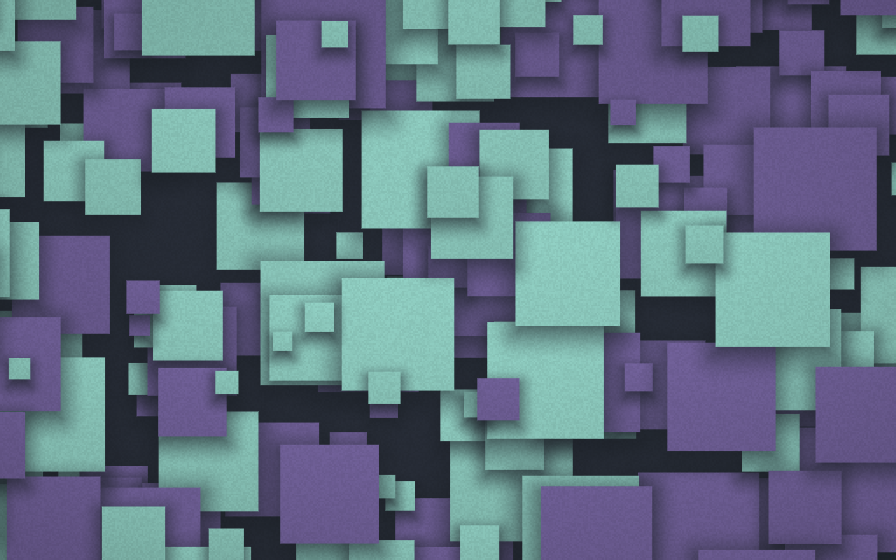
A Shadertoy shader for this background:

```glsl
// Stacked paper squares in teal and violet, each casting a soft shadow.
// Jittered grids are painted back to front; every square first darkens
// what lies beneath it, then covers it. Grain and a vignette finish it.

vec4 hash4(vec3 p) {
    vec4 q = fract(p.xyzx * vec4(0.1031, 0.1030, 0.0973, 0.1099));
    q += dot(q, q.wzxy + 33.33);
    return fract((q.xxyz + q.yzzw) * q.zywx);
}

float boxDistance(vec2 p, float halfSide) {
    vec2 d = abs(p) - halfSide;
    return length(max(d, 0.0)) + min(max(d.x, d.y), 0.0);
}

// Paints one layer of squares; depth runs from 0 (back) to 1 (front).
vec3 paintLayer(vec3 color, vec2 p, float layer, float depth) {
    const float cellSize = 0.26;
    const vec3 shadowColor = vec3(0.12, 0.14, 0.17);
    float pixel = 1.0 / iResolution.y;
    vec2 shift = hash4(vec3(layer, 7.0, 3.0)).xy;
    vec2 grid = p / cellSize + shift + 20.0;
    vec2 cell = floor(grid);

    for (int j = -1; j <= 1; j++)
    for (int i = -1; i <= 1; i++) {
        vec2 id = cell + vec2(i, j);
        vec4 place = hash4(vec3(id, layer * 5.0 + 1.0));
        vec4 look = hash4(vec3(id, layer * 5.0 + 3.0));
        if (look.x > mix(0.95, 0.65, depth)) continue;

        vec2 local = (grid - id - place.xy) * cellSize;
        float halfSide = mix(0.015, 0.112, pow(place.z, 1.15));

        // Shadow falls slightly downwards and widens with the square
        float blur = 0.02 + 0.35 * halfSide;
        float shadowDistance = boxDistance(local + vec2(0.0, 0.012), halfSide);
        float shadow = 1.0 - smoothstep(-blur, blur, shadowDistance);
        color = mix(color, shadowColor, 0.85 * shadow);

        // Flat paper face, lit a little more towards its top
        float isTeal = step(look.y, mix(0.42, 0.62, depth));
        vec3 face = mix(vec3(0.42, 0.36, 0.57), vec3(0.53, 0.76, 0.715), isTeal);
        face *= 0.96 + 0.06 * look.z + 0.02 * local.y / halfSide;
        float cover = clamp(0.5 - boxDistance(local, halfSide) / pixel, 0.0, 1.0);
        color = mix(color, face, cover);
    }
    return color;
}

void mainImage(out vec4 fragColor, in vec2 fragCoord) {
    const int layerCount = 9;
    vec2 p = fragCoord / iResolution.y;
    vec3 color = vec3(0.15, 0.17, 0.21);

    for (int k = 0; k < layerCount; k++) {
        float depth = float(k) / float(layerCount - 1);
        color = paintLayer(color, p, float(k), depth);
    }

    // Paper grain and vignette
    float grain = hash4(vec3(floor(p * 320.0), 11.0)).x - 0.5;
    color *= 1.0 + 0.07 * grain;
    vec2 centered = fragCoord / iResolution.xy - 0.5;
    color *= 1.02 - 0.28 * dot(centered, centered);

    fragColor = vec4(color, 1.0);
}
```
